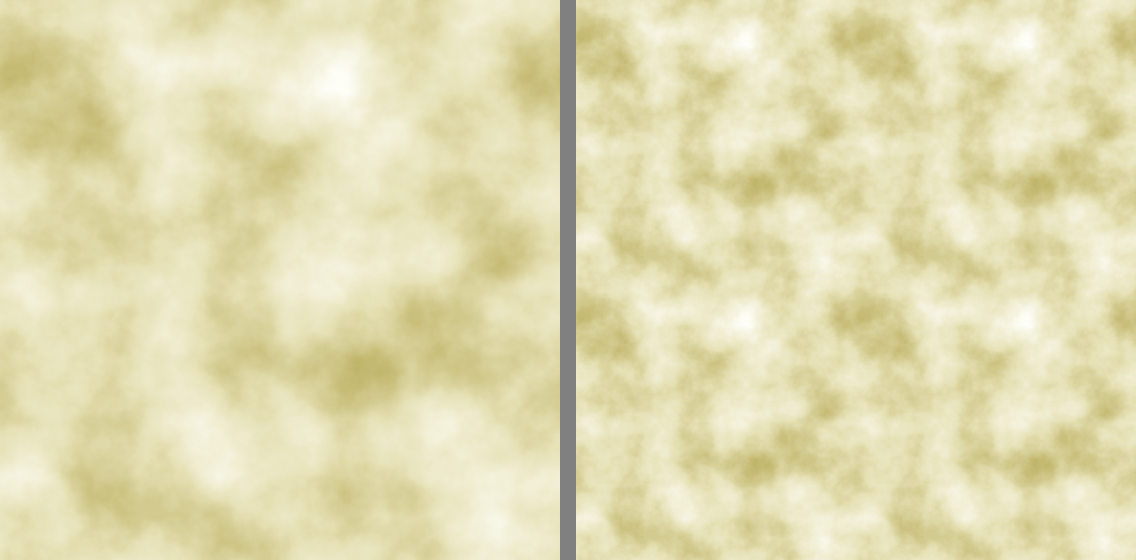
Left: one tile. Right: repeated 2 by 2.
Reproduce this texture procedurally as a Shadertoy shader.

```glsl
// Soft, cloudy parchment in cream and olive that tiles on all sides.
// Octaves of wrapping gradient noise are summed into one signed tone,
// which is coloured by a ramp from olive through straw to near white.

const float BASE_CELLS = 4.0;   // lattice cells across the tile, first octave
const int   OCTAVES    = 6;
const float GAIN       = 0.5;   // amplitude ratio between octaves
const float CONTRAST   = 1.22;

const vec3 OLIVE = vec3(0.72, 0.67, 0.35);
const vec3 STRAW = vec3(0.90, 0.88, 0.71);
const vec3 IVORY = vec3(1.00, 1.00, 0.98);

// Integer hash of a lattice point, returned in 0..1
float hash(uvec2 cell, uint seed) {
    uint h = cell.x * 73856093u ^ cell.y * 19349663u ^ seed * 83492791u;
    h = (h ^ (h >> 16)) * 2146121005u;
    h = (h ^ (h >> 15)) * 2221713035u;
    h ^= h >> 16;
    return float(h >> 8) / 16777216.0;
}

// Unit gradient at a lattice point, wrapped to the period
vec2 gradient(vec2 cell, float period, uint seed) {
    float angle = 6.28319 * hash(uvec2(mod(cell, period)), seed);
    return vec2(cos(angle), sin(angle));
}

// Gradient noise that repeats after a whole number of cells
float tileNoise(vec2 p, float period, uint seed) {
    vec2 cell = floor(p);
    vec2 f = p - cell;
    vec2 fade = f * f * f * (f * (f * 6.0 - 15.0) + 10.0);
    vec2 right = vec2(1.0, 0.0);
    vec2 up = vec2(0.0, 1.0);
    float a = dot(gradient(cell, period, seed), f);
    float b = dot(gradient(cell + right, period, seed), f - right);
    float c = dot(gradient(cell + up, period, seed), f - up);
    float d = dot(gradient(cell + 1.0, period, seed), f - 1.0);
    return mix(mix(a, b, fade.x), mix(c, d, fade.x), fade.y);
}

// Sum of octaves; each doubles the cells, so every one still wraps.
// Whole-tile coordinates are shifted to keep the lattices from aligning.
float cloud(vec2 uv, float cells, float gain) {
    float sum = 0.0;
    float amplitude = 1.0;
    for (int i = 0; i < OCTAVES; i++) {
        vec2 shift = vec2(0.37, 0.61) * float(i);
        sum += amplitude * tileNoise(uv * cells + shift, cells, uint(i + 7));
        cells *= 2.0;
        amplitude *= gain;
    }
    return sum;
}

// Maps a tone of -1..1 to olive, straw and ivory
vec3 parchment(float tone) {
    vec3 shade = mix(STRAW, OLIVE, clamp(-tone, 0.0, 1.0));
    return mix(shade, IVORY, clamp(tone, 0.0, 1.0));
}

void mainImage(out vec4 fragColor, in vec2 fragCoord) {
    vec2 uv = fragCoord / iResolution.xy;
    float tone = CONTRAST * cloud(uv, BASE_CELLS, GAIN);
    fragColor = vec4(parchment(tone), 1.0);
}
```
